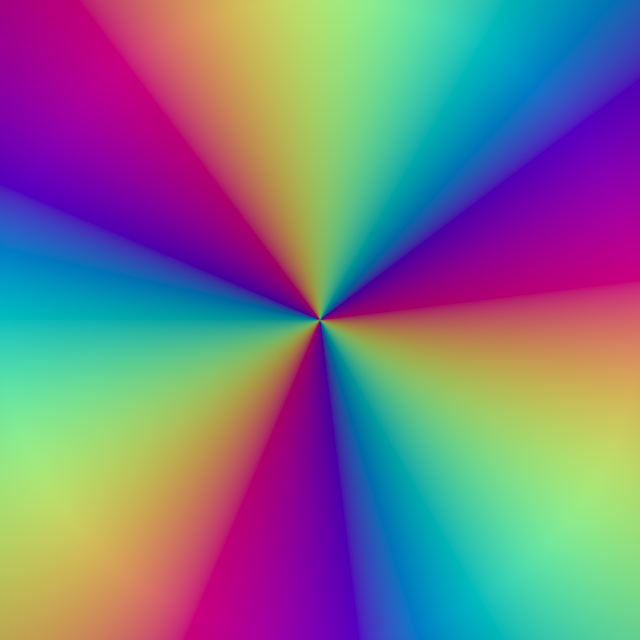
Reproduce this background procedurally as a Shadertoy shader.

```glsl
// Pinwheel of soft rainbow rays turning three times around the centre, with a faint bright ring.

const float RAY_REPEATS = 3.0;
const float RING_RADIUS = 0.5;
const float RING_FALLOFF = 0.96;
const float HUB_RADIUS = 0.004;

// Cosine palette in linear light; negative lobes are clipped to form creases.
vec3 rayPalette(float angle, float contrast) {
    vec3 base = vec3(0.345, 0.35, 0.36);
    vec3 amplitude = vec3(0.365, 0.495, 0.24);
    vec3 peakAngle = radians(vec3(113.5, 82.0, 47.0));
    vec3 wave = cos(RAY_REPEATS * (angle - peakAngle));
    return max(base + amplitude * contrast * wave, 0.0);
}

// Brightness rises linearly to the ring and fades again beyond it.
float ringLight(float radius) {
    return max(1.0 - RING_FALLOFF * abs(radius - RING_RADIUS), 0.0);
}

void mainImage(out vec4 fragColor, in vec2 fragCoord) {
    // Centred coordinates; the tiny shift keeps the angle defined at the hub.
    vec2 p = (fragCoord - 0.5 * iResolution.xy) / iResolution.y + 1e-5;
    float radius = length(p);
    float angle = atan(p.y, p.x);

    // Rays blend together at the hub, where they are too thin to resolve.
    float contrast = smoothstep(0.0, HUB_RADIUS, radius);
    vec3 light = rayPalette(angle, contrast) * ringLight(radius);

    // Linear light to display values.
    fragColor = vec4(sqrt(light), 1.0);
}
```
